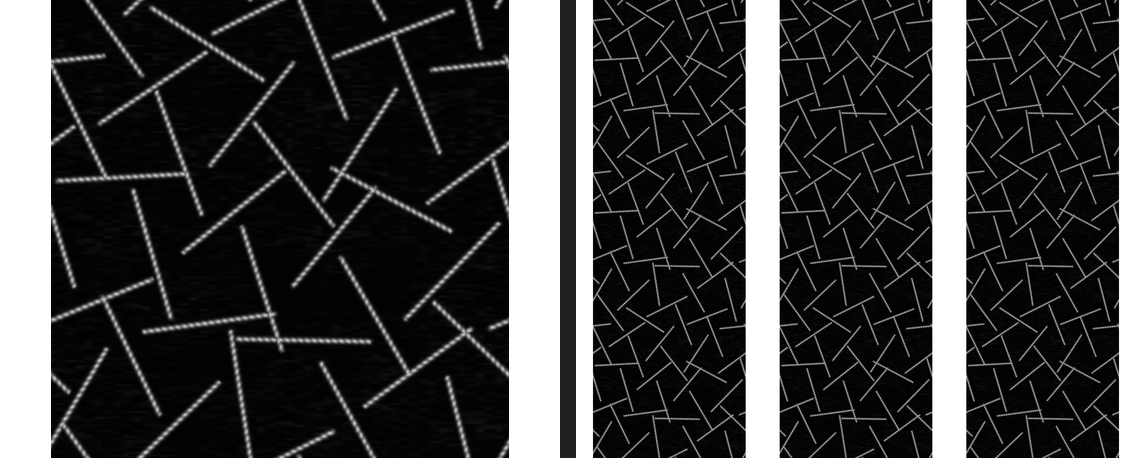
Left: one tile. Right: repeated 3 by 3.
This pattern is drawn by a WebGL 1 fragment shader. Its source:

```glsl
precision highp float;
// Short twisted cords scattered over a dark square panel between white margins.
// Cords sit on a tilted lattice that wraps after LATTICE steps; neighbours lie
// crosswise with random lean, so they fill the panel and hardly ever cross.

uniform vec2 u_resolution;

#define LATTICE vec2(5.0, 3.0)   // whole numbers with an even sum
#define CORD_LENGTH 0.284        // all sizes are in panel sides
#define CORD_RADIUS 0.0053
#define TWIST_PERIOD 0.0148
#define TWIST_SLANT 190.0
#define TWIST_DEPTH 0.15
#define CORD_LIGHT 0.60
#define LEAN 0.30
#define JITTER 0.13
#define STREAK_LIGHT 0.075
#define GROUND vec3(0.008)
#define MARGIN vec3(1.0)

const float TAU = 6.2831853;

float hash(vec2 p) {
  vec3 q = fract(vec3(p.xyx) * 0.1031);
  q += dot(q, q.yzx + 33.33);
  return fract((q.x + q.y) * q.z);
}

float signedHash(vec2 p) {
  return 2.0 * hash(p) - 1.0;
}

// Value noise that wraps after one panel side.
float wrapNoise(vec2 uv, vec2 cells) {
  vec2 p = uv * cells;
  vec2 i = floor(p);
  vec2 f = p - i;
  f = f * f * (3.0 - 2.0 * f);
  vec2 a = floor(mod(i + 0.5, cells));
  vec2 b = floor(mod(i + 1.5, cells));
  return mix(mix(hash(a), hash(vec2(b.x, a.y)), f.x),
             mix(hash(vec2(a.x, b.y)), hash(b), f.x), f.y);
}

// Brightness of one cord lying along x, centred on the origin.
float cord(vec2 p, float halfLength, float phase) {
  float twist = sin(TAU * (p.x / TWIST_PERIOD + phase) + p.y * TWIST_SLANT);
  vec2 d = vec2(max(abs(p.x) - halfLength, 0.0), p.y) / CORD_RADIUS;
  return exp(-dot(d, d)) * (CORD_LIGHT + TWIST_DEPTH * twist);
}

// Brightest cord over this point, searched in the nearest lattice cells.
float cords(vec2 uv) {
  float count = dot(LATTICE, LATTICE);
  vec2 across = vec2(-LATTICE.y, LATTICE.x);
  vec2 q = vec2(dot(LATTICE, uv), dot(across, uv));
  float light = 0.0;
  for (int y = -1; y <= 1; y++) {
    for (int x = -1; x <= 1; x++) {
      vec2 cell = floor(q) + vec2(float(x), float(y));
      // Wrapped identity of the cell, the same on every copy of the panel.
      vec2 home = LATTICE * cell.x + across * cell.y;
      vec2 id = floor(mod(home + 0.5, count));

      vec2 jitter = vec2(signedHash(id + 11.0), signedHash(id + 57.0));
      vec2 offset = (q - cell - 0.5 - JITTER * jitter) / sqrt(count);

      float angle = mod(cell.x + cell.y, 2.0) * TAU * 0.25;
      angle += LEAN * sin(TAU * (id.x + id.y) / count + 1.0);
      angle += LEAN * signedHash(id + 101.0);
      vec2 axis = vec2(cos(angle), sin(angle));
      vec2 local = vec2(dot(offset, axis), axis.x * offset.y - axis.y * offset.x);

      float halfLength = 0.5 * CORD_LENGTH * (1.0 + 0.03 * signedHash(id + 173.0));
      light = max(light, cord(local, halfLength, hash(id + 211.0)));
    }
  }
  return light;
}

// Faint level streaks, gathered in loose patches.
float streaks(vec2 uv) {
  float fine = wrapNoise(uv, vec2(48.0, 170.0));
  float patches = wrapNoise(uv + 0.37, vec2(9.0, 14.0));
  return STREAK_LIGHT * fine * fine * fine * patches;
}

void main() {
  float side = u_resolution.y;
  vec2 uv = (gl_FragCoord.xy - vec2(0.5 * (u_resolution.x - side), 0.0)) / side;

  vec3 panel = GROUND + streaks(uv) + cords(uv);
  float inside = clamp((0.5 - abs(uv.x - 0.5)) * side + 0.5, 0.0, 1.0);
  gl_FragColor = vec4(mix(MARGIN, panel, inside), 1.0);
}
```
